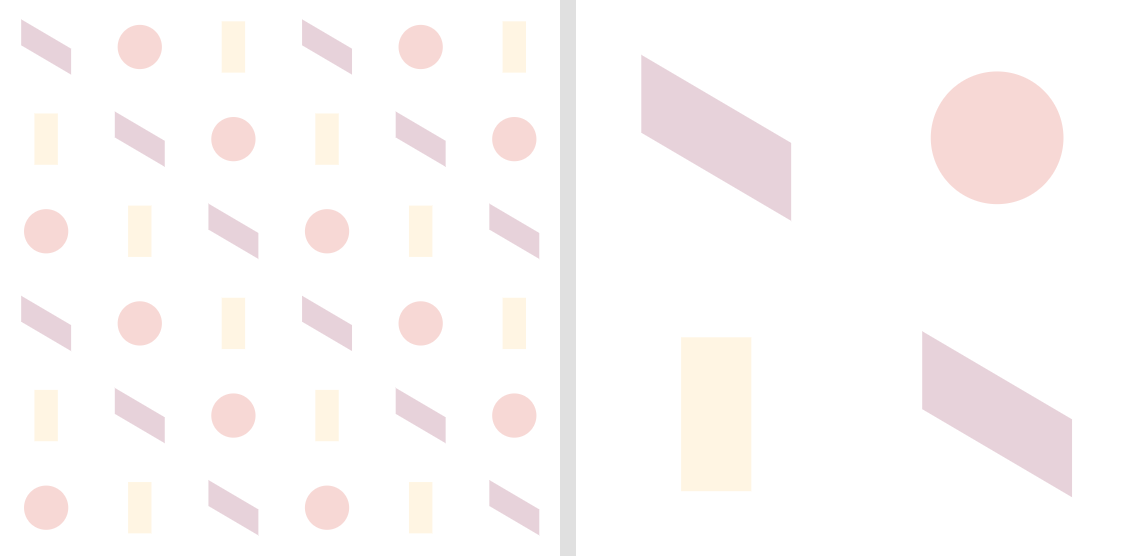
Left, the full canvas; right, a detail of the centre.
A Shadertoy shader for this pattern:

```glsl
// Pastel discs, upright bars and slanted bands on a white six by six grid.
// Each cell picks its shape from (column - row) mod 3, so the three kinds
// run along diagonals; every shape is a signed distance in canvas widths.

#define PITCH vec2(0.16720, 0.16454)
#define FIRST_CENTER vec2(0.0824, 0.0839)
#define DISC_RADIUS 0.0395
#define BAR_HALF vec2(0.0209, 0.0458)
#define BAND_HALF vec2(0.0446, 0.0232)
#define BAND_SLOPE 0.588
#define PAPER vec3(1.0)
#define PINK vec3(0.969, 0.847, 0.835)
#define MAUVE vec3(0.906, 0.824, 0.855)
#define CREAM vec3(1.0, 0.961, 0.890)

float discDistance(vec2 p) {
    return length(p) - DISC_RADIUS;
}

float barDistance(vec2 p) {
    vec2 d = abs(p) - BAR_HALF;
    return max(d.x, d.y);
}

// Parallelogram with vertical ends, falling to the right (y points down).
float bandDistance(vec2 p) {
    float side = abs(p.x) - BAND_HALF.x;
    float edge = abs(p.y - BAND_SLOPE * p.x) - BAND_HALF.y;
    return max(side, edge / length(vec2(1.0, BAND_SLOPE)));
}

void mainImage(out vec4 fragColor, in vec2 fragCoord) {
    // Canvas widths, measured from the top left corner
    vec2 uv = vec2(fragCoord.x, iResolution.y - fragCoord.y) / iResolution.x;
    float pixel = 1.0 / iResolution.x;

    // Nearest cell and the position relative to its center
    vec2 grid = (uv - FIRST_CENTER) / PITCH;
    vec2 cell = floor(grid + 0.5);
    vec2 p = (grid - cell) * PITCH;

    // Diagonal cycle: band, disc, bar
    float kind = mod(cell.x - cell.y + 0.5, 3.0);
    float dist = bandDistance(p);
    vec3 ink = MAUVE;
    if (kind > 2.0) {
        dist = barDistance(p);
        ink = CREAM;
    } else if (kind > 1.0) {
        dist = discDistance(p);
        ink = PINK;
    }

    // One pixel wide soft edge
    float coverage = clamp(0.5 - dist / pixel, 0.0, 1.0);
    fragColor = vec4(mix(PAPER, ink, coverage), 1.0);
}
```
